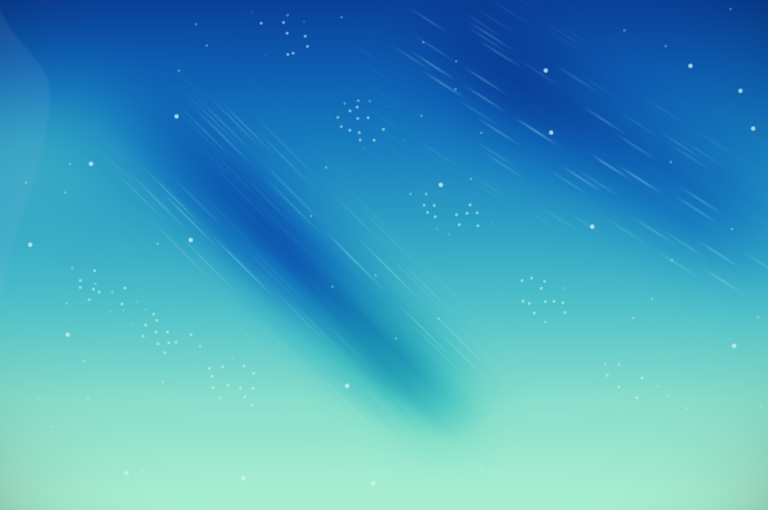
Write a Shadertoy shader that draws this background.

```glsl
// A luminous night sky: pale mint horizon rising into deep blue, crossed by two
// soft diagonal bands. A height value, bent by the bands, picks the colour;
// fine slanted streaks and drifting clusters of stars are laid on top.

const float BAND_ANGLE = 0.785;
const float CORNER_ANGLE = 0.57;
const vec3 GLINT = vec3(0.62, 0.91, 0.92);

float hash(vec2 p) {
    return fract(sin(dot(p, vec2(127.1, 311.7))) * 43758.5453);
}

float bell(float x, float width) {
    return exp(-x * x / (width * width));
}

float window(float x, float a, float b, float c, float d) {
    return smoothstep(a, b, x) * (1.0 - smoothstep(c, d, x));
}

// Coordinates along (x) and across (y) a falling diagonal
vec2 slant(vec2 p, float angle) {
    float c = cos(angle), s = sin(angle);
    return vec2(c * p.x - s * p.y, s * p.x + c * p.y);
}

vec3 blend(vec3 low, vec3 high, float a, float b, float t) {
    return mix(low, high, clamp((t - a) / (b - a), 0.0, 1.0));
}

vec3 skyColor(float t) {
    vec3 c = blend(vec3(0.65, 0.93, 0.82), vec3(0.53, 0.87, 0.80), 0.04, 0.22, t);
    c = blend(c, vec3(0.30, 0.75, 0.79), 0.22, 0.41, t);
    c = blend(c, vec3(0.17, 0.62, 0.77), 0.41, 0.57, t);
    c = blend(c, vec3(0.09, 0.49, 0.75), 0.57, 0.72, t);
    c = blend(c, vec3(0.05, 0.37, 0.70), 0.72, 0.86, t);
    c = blend(c, vec3(0.035, 0.25, 0.60), 0.86, 1.0, t);
    return blend(c, vec3(0.03, 0.18, 0.50), 1.0, 1.15, t);
}

// Layered sines, stretched along the band
float fibres(vec2 q) {
    float sum = 0.0, amp = 0.5, freq = 55.0;
    for (int i = 0; i < 4; i++) {
        sum += amp * sin(q.y * freq + 2.0 * sin(q.x * 5.0 + float(i) * 1.9));
        freq *= 1.83;
        amp *= 0.6;
    }
    return sum;
}

// Thin tapered strokes, at most one per cell
float streaks(vec2 q, vec2 cell, float density, float seed) {
    vec2 g = q / cell;
    g.x += 17.0 * hash(vec2(floor(g.y), seed));
    vec2 f = fract(g);
    float h = hash(floor(g) + seed);
    float taper = window(f.x, 0.0, 0.45, 0.5, 1.0);
    return step(1.0 - density, h) * taper * bell(f.y - 0.5, 0.24)
         * (0.4 + 0.6 * hash(floor(g) + seed + 5.3));
}

// Round points, one per chosen cell
float stars(vec2 p, float size, float radius, float density, float seed) {
    vec2 id = floor(p / size);
    vec2 jitter = vec2(hash(id + seed), hash(id + seed + 9.1)) * 0.6 + 0.2;
    float d = length(p - (id + jitter) * size);
    float lit = step(1.0 - density, hash(id + seed + 3.7));
    return lit * (1.0 - smoothstep(radius * 0.3, radius, d));
}

// Soft mask of evenly spaced patches along a line
float patches(vec2 p, vec2 start, vec2 stride, int count) {
    float mask = 0.0;
    for (int i = 0; i < count; i++) {
        vec2 d = slant(p - start - stride * float(i), 0.4);
        mask = max(mask, bell(length(d * vec2(0.8, 1.3)), 0.06));
    }
    return smoothstep(0.25, 0.6, mask);
}

void mainImage(out vec4 fragColor, in vec2 fragCoord) {
    vec2 p = fragCoord / iResolution.y;
    float aspect = iResolution.x / iResolution.y;
    vec2 uv = vec2(p.x / aspect, p.y);
    p.x = uv.x * 1.5;

    // Diagonal bands
    vec2 q = slant(p, BAND_ANGLE) - vec2(0.0, 0.75);
    vec2 r = slant(p, CORNER_ANGLE) - vec2(0.0, 1.235);
    float band = bell(q.y, 0.085) * window(q.x, -0.5, 0.08, 0.32, 0.64);
    float corner = bell(r.y, 0.11) * window(r.x, 0.1, 0.45, 0.8, 1.15);

    // Sky height, pulled down by the glow on the left
    float glow = bell(p.x - 0.05, 0.24) * bell(p.y - 0.72, 0.15);
    float height = p.y + 0.36 * band + 0.16 * corner - 0.17 * glow;
    height += fibres(q) * (0.018 * band + 0.012 * bell(q.y, 0.16) * window(q.x, -0.3, 0.0, 0.4, 0.6));
    height += fibres(r) * 0.014 * corner;
    vec3 color = skyColor(height);
    color += vec3(0.0, 0.05, -0.05) * band * smoothstep(0.05, 0.3, q.x);

    // Pale veil bulging from the left edge
    float veil = 0.1 * window(p.y, 0.36, 0.82, 0.82, 1.0);
    color = mix(color, vec3(0.50, 0.70, 0.88), 0.13 * (1.0 - smoothstep(veil - 0.008, veil + 0.004, p.x)));

    // Streaks beside both bands
    float sides = (bell(q.y - 0.1, 0.06) + bell(q.y + 0.1, 0.05)) * window(q.x, -0.42, -0.15, 0.35, 0.6);
    float outer = bell(r.y + 0.03, 0.13) * window(r.x, 0.05, 0.3, 0.9, 1.1);
    float strokes = streaks(q, vec2(0.20, 0.009), 0.35, 2.0) * sides
                  + streaks(r, vec2(0.12, 0.010), 0.22, 7.0) * outer;
    color = mix(color, GLINT, 0.38 * clamp(strokes, 0.0, 1.0));

    // Star clusters and a few brighter points
    float drift = max(patches(p, vec2(0.55, 0.93), vec2(0.168, -0.172), 5),
                      patches(p, vec2(0.20, 0.44), vec2(0.13, -0.095), 3));
    float far = stars(p, 0.021, 0.0045, 0.5, 1.0) * drift + 0.6 * stars(p, 0.03, 0.004, 0.035, 4.0);
    float near = stars(p, 0.10, 0.0065, 0.07 + 0.2 * smoothstep(0.8, 1.3, p.x) * smoothstep(0.6, 0.8, p.y), 6.0);
    color = mix(color, vec3(0.80, 0.96, 0.97), clamp(0.55 * far + 0.8 * near, 0.0, 0.9));

    // Gentle darkening at the corners
    vec2 edge = abs(uv - 0.5) * 2.0;
    color *= 1.0 - 0.14 * pow(edge.x, 6.0) * pow(edge.y, 2.0);
    fragColor = vec4(color, 1.0);
}
```
